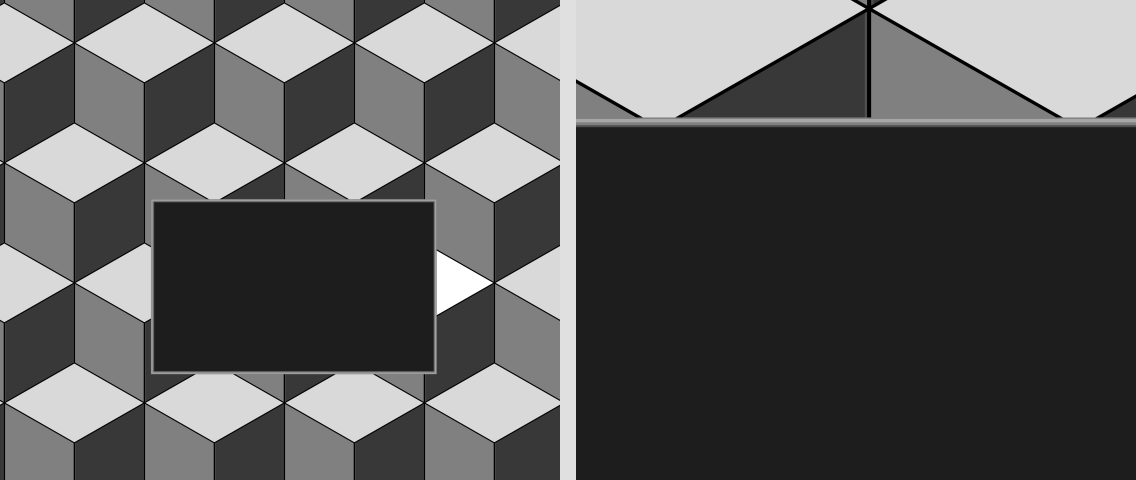
Left, the full canvas; right, a detail of the centre.
A WebGL 2 fragment shader for this pattern:

```glsl
#version 300 es
precision highp float;
// Tumbling-block cubes, four across and four staggered rows down, with black
// outlines and a framed dark panel over the middle. Each point is assigned to
// a cube, then to one of its three faces; 3x3 supersampling smooths the edges.
uniform vec2 u_resolution;
out vec4 fragColor;

// Coverage of a line with the given half width, in units of canvas width
float stroke(float dist, float halfWidth, float soft) {
    return clamp((halfWidth - dist) / soft + 0.5, 0.0, 1.0);
}

vec3 cubes(vec2 uv, float aspect, float soft) {
    // Small shift keeps creases and corners clear of the canvas border
    float x = (uv.x - 0.0078) * 4.0;
    float y = (1.0 - uv.y - 0.006) * 4.0;
    float row = floor(y);

    // Above the roof edges the point belongs to the row before
    float side = fract(x - 0.5 * mod(row, 2.0) + 0.5) - 0.5;
    if (y - row < abs(side) * 2.0 / 3.0) row -= 1.0;

    // Position in the cube: side in -0.5..0.5, drop from the top in 0..4/3
    float column = x - 0.5 * mod(row, 2.0);
    side = fract(column + 0.5) - 0.5;
    float drop = y - row;
    float slope = abs(side) * 2.0 / 3.0;

    // Faces
    float lid = abs(drop - 1.0 / 3.0) + slope - 1.0 / 3.0;
    bool darkFace = lid > 0.0 && side > 0.0;
    vec3 color = vec3(darkFace ? 0.22 : 0.50);
    if (lid < 0.0) {
        bool blank = row == 2.0 && floor(column + 0.5) == 3.0;
        color = vec3(blank ? 1.0 : 0.85);
    }

    // Slanted and upright edges
    float slanted = min(abs(lid), abs(drop + slope - 4.0 / 3.0));
    slanted *= 0.25 * aspect * 0.868;
    float upright = 1.0;
    if (lid > 0.0) upright = 0.25 * min(abs(side), 0.5 - abs(side));

    // Faint hairline beside the upright edges of the dark face
    if (darkFace) {
        color = mix(color, vec3(0.31), stroke(abs(upright - 0.0019), 0.0007, soft));
    }
    float ink = max(stroke(slanted, 0.001, soft), stroke(upright, 0.0012, soft));
    return mix(color, vec3(0.0), ink);
}

// Dark panel with a bevelled grey frame
vec3 panel(vec3 color, vec2 uv, float aspect, float soft) {
    vec2 reach = abs(uv - vec2(0.5247, 0.4027)) - vec2(0.2552, 0.1824);
    float edge = max(reach.x, reach.y * aspect);
    color = mix(color, vec3(0.50), stroke(edge, 0.0, soft));
    color = mix(color, vec3(0.65), stroke(abs(edge + 0.0019), 0.0010, soft));
    color = mix(color, vec3(0.31), stroke(edge, -0.0046, soft));
    return mix(color, vec3(0.115), stroke(edge, -0.0058, soft));
}

void main() {
    float aspect = u_resolution.y / u_resolution.x;
    float soft = 0.4 / u_resolution.x;
    vec3 total = vec3(0.0);
    for (int i = 0; i < 9; i++) {
        vec2 offset = (vec2(i % 3, i / 3) - 1.0) / 3.0;
        vec2 uv = (gl_FragCoord.xy + offset) / u_resolution;
        total += panel(cubes(uv, aspect, soft), uv, aspect, soft);
    }
    fragColor = vec4(total / 9.0, 1.0);
}
```
